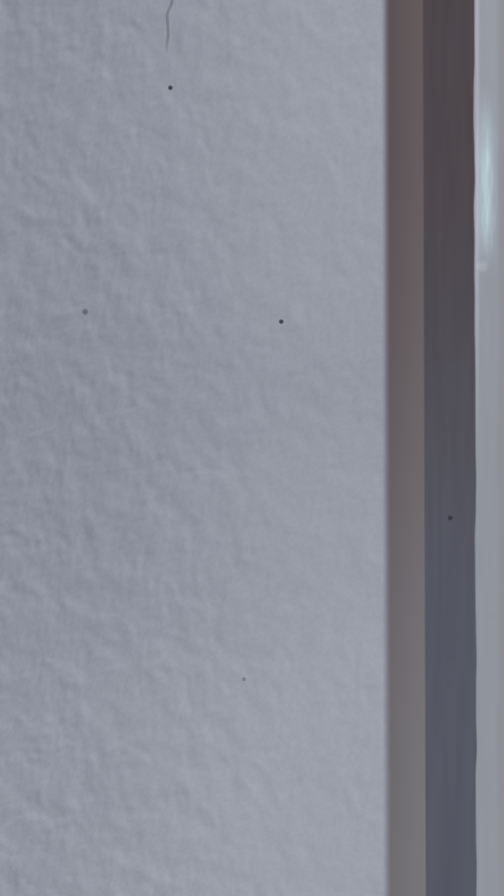
Give the GLSL for this texture, as a WebGL 1 fragment shader.

```glsl
precision highp float;
// Rough painted plaster beside a shadowed door jamb and a glossy frame edge.
// The wall is value noise lit by its slope; the jamb is a row of vertical
// bands with soft, slightly leaning borders, plus a streaky reflection.

uniform vec2 u_resolution;

// Band borders, as fractions of the width
const float WALL_EDGE = 0.764;
const float JAMB_EDGE = 0.842;
const float FRAME_EDGE = 0.943;
const float LEAN = 0.006;

// Colours
const vec3 WALL_LIGHT = vec3(0.600, 0.618, 0.660);
const vec3 WALL_DIM = vec3(0.540, 0.552, 0.602);
const vec3 RECESS_TOP = vec3(0.375, 0.340, 0.350);
const vec3 RECESS_LOW = vec3(0.450, 0.440, 0.460);
const vec3 JAMB_TOP = vec3(0.305, 0.282, 0.302);
const vec3 JAMB_LOW = vec3(0.335, 0.345, 0.392);
const vec3 FRAME_COLOR = vec3(0.560, 0.580, 0.615);
const vec3 GLOSS_COLOR = vec3(0.740, 0.820, 0.860);
const vec3 SPECK_COLOR = vec3(0.200, 0.190, 0.220);

// Plaster relief
const float GRAIN = 34.0;
const float RELIEF = 0.105;
const vec2 LIGHT_STEP = vec2(0.0045, 0.0050);

float hash(vec2 p) {
  vec3 q = fract(vec3(p.xyx) * 0.1031);
  q += dot(q, q.yzx + 33.33);
  return fract((q.x + q.y) * q.z);
}

float noise(vec2 p) {
  vec2 i = floor(p);
  vec2 f = fract(p);
  f = f * f * (3.0 - 2.0 * f);
  return mix(mix(hash(i), hash(i + vec2(1.0, 0.0)), f.x),
             mix(hash(i + vec2(0.0, 1.0)), hash(i + vec2(1.0, 1.0)), f.x), f.y);
}

// Height of the plaster: warped octaves, slightly stretched upward
float plaster(vec2 p) {
  vec2 q = p * vec2(GRAIN, GRAIN * 0.78);
  q += 0.7 * vec2(noise(q * 0.6 + 7.0), noise(q * 0.6 + 31.0));
  float sum = 0.0;
  float amp = 0.5;
  for (int i = 0; i < 4; i++) {
    sum += amp * noise(q);
    q = mat2(1.6, 1.2, -1.2, 1.6) * q + 11.3;
    amp *= 0.52;
  }
  return sum;
}

float speck(vec2 p, vec2 center, float radius) {
  return 1.0 - smoothstep(radius * 0.4, radius * 1.4, length(p - center));
}

vec3 wallColor(vec2 uv, vec2 p) {
  // Broad light: dim along the left and middle, paler to the right and below
  float light = smoothstep(0.0, 0.72, uv.x) * 0.75 + 0.18;
  light += 0.32 * (1.0 - smoothstep(0.05, 0.42, uv.y));
  light -= 0.20 * exp(-pow((uv.y - 0.58) / 0.16, 2.0));
  light += 0.16 * (noise(p * 5.0) - 0.5);
  vec3 color = mix(WALL_DIM, WALL_LIGHT, clamp(light, 0.0, 1.1));

  float slope = plaster(p - LIGHT_STEP) - plaster(p + LIGHT_STEP);
  float strength = mix(1.0, 0.42, smoothstep(0.1, 0.74, uv.x));
  color += RELIEF * strength * slope;
  color += 0.014 * (noise(p * 190.0) - 0.5);

  // Hairline crack running down from the top
  float crackX = 0.332 + 0.020 * (noise(vec2(uv.y * 55.0, 3.0)) - 0.5);
  float crack = 1.0 - smoothstep(0.0012, 0.0045, abs(uv.x - crackX));
  return color * (1.0 - 0.17 * crack * smoothstep(0.935, 0.96, uv.y));
}

vec3 frameColor(vec2 uv) {
  vec3 color = FRAME_COLOR + 0.025 * smoothstep(0.45, 0.95, uv.y);
  color += 0.012 * (noise(vec2(uv.x * 90.0, uv.y * 16.0)) - 0.5);

  // Reflection: bright upright streaks, fading at both ends
  float span = smoothstep(0.69, 0.77, uv.y) * (1.0 - smoothstep(0.81, 0.91, uv.y));
  float across = exp(-pow((uv.x - 0.965) / 0.016, 2.0));
  float streaks = 0.55 + 0.45 * noise(vec2(uv.x * 210.0, uv.y * 45.0));
  color = mix(color, GLOSS_COLOR, span * across * streaks);

  // Lit corner of the paint and warm outer margin
  float corner = exp(-pow((uv.x - FRAME_EDGE - 0.004) / 0.004, 2.0));
  color += 0.07 * corner * smoothstep(0.4, 0.75, uv.y);
  float drip = speck(uv * vec2(1.0, 1.78), vec2(0.957, 1.251), 0.011);
  color += 0.06 * drip;
  return mix(color, vec3(0.56, 0.54, 0.54), 0.6 * smoothstep(0.982, 0.996, uv.x));
}

void main() {
  vec2 uv = gl_FragCoord.xy / u_resolution;
  float aspect = u_resolution.y / u_resolution.x;
  vec2 p = vec2(uv.x, uv.y * aspect);
  float lean = LEAN * (0.5 - uv.y);
  float soft = max(0.0025, 0.8 / u_resolution.x);

  // Bands from left to right
  vec3 recess = mix(RECESS_LOW, RECESS_TOP, smoothstep(0.0, 0.95, uv.y));
  recess += 0.035 * (smoothstep(WALL_EDGE, JAMB_EDGE, uv.x) - 0.5);
  vec3 jamb = mix(JAMB_LOW, JAMB_TOP, smoothstep(0.25, 0.85, uv.y));
  jamb += 0.014 * (noise(vec2(uv.x * 110.0, uv.y * 14.0)) - 0.5);
  float wallBorder = WALL_EDGE + lean * 0.5;
  float frameBorder = FRAME_EDGE + lean + 0.003 * (noise(vec2(uv.y * 30.0, 5.0)) - 0.5);
  vec3 color = wallColor(uv, p);
  color = mix(color, recess, smoothstep(wallBorder - 0.008, wallBorder + 0.012, uv.x));
  color = mix(color, jamb, smoothstep(-soft, soft, uv.x - JAMB_EDGE - lean));
  color = mix(color, frameColor(uv), smoothstep(-soft, soft, uv.x - frameBorder));

  // Small dark pits
  float pits = speck(p, vec2(0.558, 0.641 * aspect), 0.0045);
  pits = max(pits, speck(p, vec2(0.338, 0.902 * aspect), 0.0045));
  pits = max(pits, speck(p, vec2(0.8935, 0.422 * aspect), 0.0048));
  pits = max(pits, 0.5 * speck(p, vec2(0.169, 0.652 * aspect), 0.006));
  pits = max(pits, 0.4 * speck(p, vec2(0.484, 0.242 * aspect), 0.004));
  gl_FragColor = vec4(mix(color, SPECK_COLOR, 0.85 * pits), 1.0);
}
```
